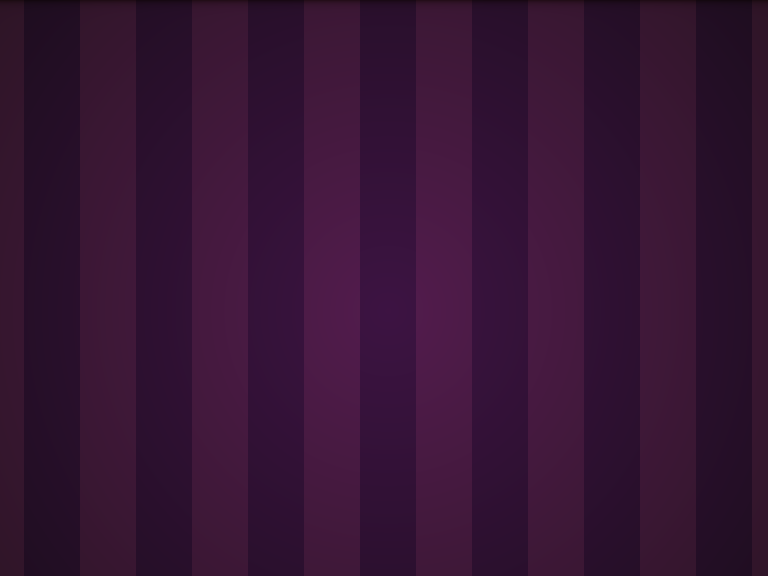
Reproduce this pattern procedurally as a Shadertoy shader.

```glsl
// Broad vertical plum stripes under a soft radial glow.
// A repeated distance function selects the stripe; each tone fades from
// the glow centre to the corners, and a thin shadow runs along the top.

// Signed distance to the nearest dark stripe, negative inside it.
float darkStripeDistance(float x) {
    float period = 7.0 / 36.0;
    float fromCentre = mod(x - 0.0903 + 0.5 * period, period) - 0.5 * period;
    return abs(fromCentre) - 0.25 * period;
}

void mainImage(out vec4 fragColor, in vec2 fragCoord) {
    // Canvas height is one unit
    vec2 p = fragCoord / iResolution.y;
    float pixel = 1.0 / iResolution.y;

    // Radial glow, slightly below the middle
    float radius = length(p - vec2(0.674, 0.46));
    float fade = clamp(radius / 0.85, 0.0, 1.0);
    vec3 lightPlum = mix(vec3(0.325, 0.110, 0.305), vec3(0.180, 0.080, 0.150), fade);
    vec3 darkPlum = mix(vec3(0.238, 0.076, 0.260), vec3(0.115, 0.050, 0.120), fade);

    // Stripes with smoothed edges
    float edge = smoothstep(-0.5 * pixel, 0.5 * pixel, darkStripeDistance(p.x));
    vec3 color = mix(darkPlum, lightPlum, edge);

    // Thin warm shadow at the top border
    float topShadow = exp(-(1.0 - p.y) / 0.006);
    color *= 1.0 - vec3(0.45, 0.50, 0.60) * topShadow;

    fragColor = vec4(color, 1.0);
}
```
